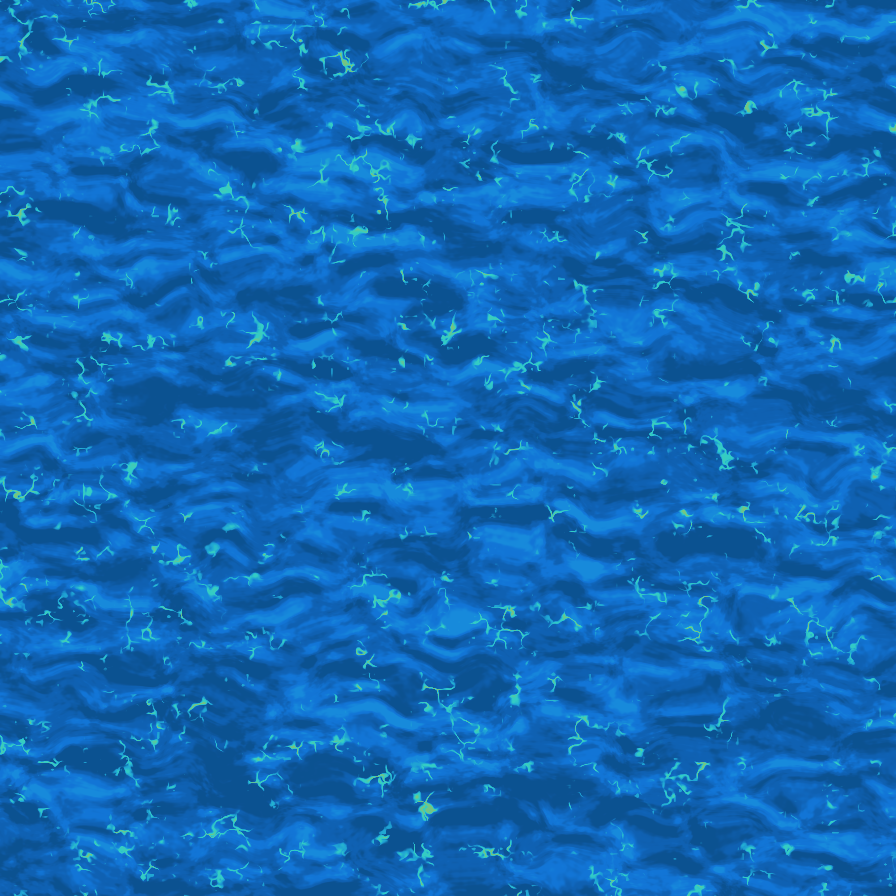
A Shadertoy shader for this texture:

```glsl
// Rippled blue water surface with broken, branching cyan glints
const vec3 DEEP  = vec3(0.045, 0.32, 0.57);
const vec3 BODY  = vec3(0.060, 0.38, 0.70);
const vec3 CREST = vec3(0.070, 0.46, 0.84);
const vec3 SHEEN = vec3(0.090, 0.54, 0.86);
const vec3 GLINT = vec3(0.120, 0.64, 0.83);
const vec3 SPARK = vec3(0.200, 0.80, 0.77);
const vec3 GOLD  = vec3(0.520, 0.76, 0.45);

float hash(vec2 p) {
    return fract(sin(dot(p, vec2(127.1, 311.7))) * 43758.5453);
}

vec2 hash2(vec2 p) {
    return vec2(hash(p), hash(p + 57.3));
}

float noise(vec2 p) {
    vec2 cell = floor(p);
    vec2 f = fract(p);
    f = f * f * (3.0 - 2.0 * f);
    float low = mix(hash(cell), hash(cell + vec2(1, 0)), f.x);
    float high = mix(hash(cell + vec2(0, 1)), hash(cell + vec2(1, 1)), f.x);
    return mix(low, high, f.y);
}

float fbm(vec2 p, int octaves, float gain) {
    float sum = 0.0, weight = 1.0, total = 0.0;
    for (int i = 0; i < octaves; i++) {
        sum += weight * noise(p);
        total += weight;
        weight *= gain;
        p = mat2(1.9, 0.4, -0.4, 1.9) * p + 17.3;
    }
    return sum / total;
}

// Gap between nearest and second nearest seed: zero along cell borders
float cellBorder(vec2 p) {
    vec2 cell = floor(p);
    float nearest = 8.0, second = 8.0;
    for (int y = -1; y <= 1; y++) {
        for (int x = -1; x <= 1; x++) {
            vec2 c = cell + vec2(x, y);
            float d = length(c + hash2(c) - p);
            second = min(second, max(nearest, d));
            nearest = min(nearest, d);
        }
    }
    return second - nearest;
}

// Wave brightness in standard deviations: height plus light from above
float waveLight(vec2 uv) {
    vec2 p = uv * vec2(17.0, 36.0);
    p += 0.9 * (vec2(noise(uv * 24.0), noise(uv * 24.0 + 40.0)) - 0.5);
    float height = fbm(p, 5, 0.55);
    float slope = height - fbm(p + vec2(0.12, 0.45), 5, 0.55);
    float grain = noise(uv * 210.0) - 0.5;
    float swell = noise(uv * vec2(5.0, 9.0) + 3.0) - 0.5;
    return 5.2 * (height - 0.5) + 7.0 * slope + 0.6 * grain + 0.6 * swell;
}

vec3 waterColor(float light) {
    vec3 color = mix(DEEP, BODY, smoothstep(-1.6, -0.1, light));
    color = mix(color, CREST, smoothstep(0.0, 1.4, light));
    return mix(color, SHEEN, smoothstep(1.5, 2.8, light));
}

vec3 addGlints(vec3 color, float strength) {
    color = mix(color, GLINT, smoothstep(0.05, 0.50, strength));
    color = mix(color, SPARK, smoothstep(0.45, 0.90, strength));
    return mix(color, GOLD, 0.8 * smoothstep(0.95, 1.25, strength));
}

void mainImage(out vec4 fragColor, in vec2 fragCoord) {
    vec2 uv = fragCoord / iResolution.y;
    float light = waveLight(uv);

    // Crooked border lines, kept only in scattered patches
    vec2 warp = vec2(fbm(uv * 85.0, 2, 0.6), fbm(uv * 85.0 + 31.0, 2, 0.6)) - 0.5;
    float border = cellBorder(uv * vec2(36.0, 40.0) + 0.9 * warp);
    float patches = fbm(uv * 42.0 + 9.0, 3, 0.55) + 0.025 * light;
    float vein = smoothstep(0.17, 0.02, border) * smoothstep(0.56, 0.74, patches);
    float halo = exp(-5.0 * border) * smoothstep(0.48, 0.70, patches);

    // Fine specks and a few hot spots on the lines
    float speck = smoothstep(0.84, 0.97, noise(uv * 170.0 + 5.0));
    speck *= smoothstep(0.45, 0.65, patches);
    float heat = 0.75 + 0.6 * noise(uv * 60.0 + 71.0);

    vec3 color = waterColor(light + 0.9 * halo);
    fragColor = vec4(addGlints(color, max(vein * heat, 0.55 * speck)), 1.0);
}
```
